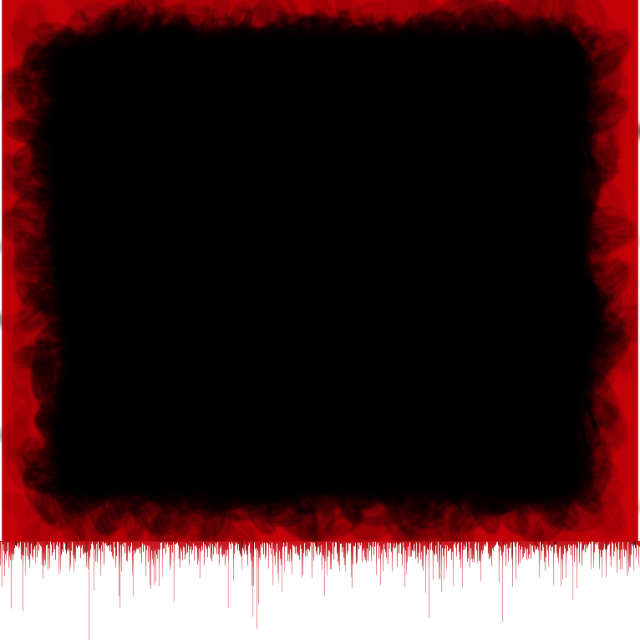
Reproduce this background procedurally as a Shadertoy shader.

```glsl
// A black brushed block on a crimson panel whose lower edge runs down in thin drips.
// The block is a warped rounded box; scattered, turned dabs and gradient noise smear
// its rim, and hashed columns with exponential lengths form the drips on white.

const vec3 CRIMSON = vec3(0.76, 0.005, 0.03);
const vec3 INK = vec3(0.004, 0.0, 0.0);
const vec3 PAPER = vec3(1.0);
const vec4 PANEL = vec4(0.003, 0.154, 0.997, 1.01);   // left, bottom, right, top
const vec4 BLOCK = vec4(0.090, 0.228, 0.911, 0.942);
const float CORNER = 0.035;
const float SMEAR_REACH = 0.078;
const float DAB_OPACITY = 0.52;
const float DRIP_COLUMNS = 766.0;
const float DRIP_LENGTH = 0.021;
const int DRIP_SAMPLES = 8;

float hash(vec2 p) {
    vec3 q = fract(vec3(p.xyx) * 0.1031);
    q += dot(q, q.yzx + 33.33);
    return fract((q.x + q.y) * q.z);
}

vec2 gradient(vec2 cell) {
    float a = 6.2832 * hash(cell);
    return vec2(cos(a), sin(a));
}

float noise(vec2 p) {
    vec2 i = floor(p), f = fract(p);
    vec2 u = f * f * f * (f * (f * 6.0 - 15.0) + 10.0);
    vec2 e = vec2(1.0, 0.0);
    float low = mix(dot(gradient(i), f), dot(gradient(i + e), f - e), u.x);
    float high = mix(dot(gradient(i + e.yx), f - e.yx), dot(gradient(i + 1.0), f - 1.0), u.x);
    return mix(low, high, u.y);
}

float fbm(vec2 p) {
    float sum = 0.0, amp = 1.0;
    for (int i = 0; i < 4; i++) {
        sum += amp * noise(p);
        p = p * 2.03 + 17.7;
        amp *= 0.5;
    }
    return sum;
}

float bump(float x, float centre, float width) {
    float t = (x - centre) / width;
    return exp(-t * t);
}

// Signed distance to the block, with its larger bulges
float blockDistance(vec2 p) {
    vec4 b = BLOCK;
    b.z += 0.026 * bump(p.y, 0.49, 0.045) - 0.010 * bump(p.y, 0.34, 0.06);
    b.x += 0.010 * bump(p.y, 0.44, 0.12) - 0.010 * bump(p.y, 0.79, 0.12);
    b.w += 0.012 * bump(p.x, 0.24, 0.05) - 0.014 * bump(p.x, 0.11, 0.05);
    vec2 q = abs(p - 0.5 * (b.xy + b.zw)) - 0.5 * (b.zw - b.xy) + CORNER;
    return length(max(q, 0.0)) + min(max(q.x, q.y), 0.0) - CORNER;
}

float segment(vec2 p, vec2 a, vec2 b) {
    vec2 d = b - a;
    return length(p - a - d * clamp(dot(p - a, d) / dot(d, d), 0.0, 1.0));
}

// Light left after overlapping translucent dabs, denser near the block
float dabLight(vec2 p, float size, float seed) {
    vec2 home = floor(p / size);
    float light = 1.0;
    for (int j = -1; j <= 1; j++)
    for (int i = -1; i <= 1; i++) {
        vec2 cell = home + vec2(i, j);
        vec2 jitter = vec2(hash(cell + seed), hash(cell + seed + 41.3)) - 0.5;
        vec2 centre = (cell + 0.5 + 0.7 * jitter) * size;
        float angle = 3.1416 * hash(cell + seed + 83.1);
        float c = cos(angle), s = sin(angle);
        vec2 q = mat2(c, -s, s, c) * (p - centre) / size;
        float shape = smoothstep(1.0, 0.72, length(q * vec2(0.95, 1.7)));
        float grain = 0.75 + 0.5 * noise(q * vec2(1.5, 9.0) + cell);
        float near = smoothstep(SMEAR_REACH, 0.0, blockDistance(centre));
        light *= 1.0 - clamp(DAB_OPACITY * shape * grain * near, 0.0, 1.0);
    }
    return light;
}

// Opacity and darkness of the drips, averaged across one pixel
vec2 drips(vec2 p, float pixel) {
    vec2 sum = vec2(0.0);
    float depth = PANEL.y - p.y;
    for (int i = 0; i < DRIP_SAMPLES; i++) {
        float x = p.x + pixel * ((float(i) + 0.5) / float(DRIP_SAMPLES) - 0.5);
        float column = floor(x * DRIP_COLUMNS);
        float len = -log(hash(vec2(column, 3.7)) + 0.0005) * DRIP_LENGTH;
        len *= hash(vec2(column, 9.2)) < 0.03 ? 2.4 : 1.0;
        float on = smoothstep(-pixel, pixel, len - depth) * mix(0.92, 0.42, smoothstep(0.0, 0.05, depth));
        sum += on * vec2(1.0, step(0.92, hash(vec2(column, 21.4))));
    }
    return sum / float(DRIP_SAMPLES);
}

void mainImage(out vec4 fragColor, in vec2 fragCoord) {
    vec2 p = fragCoord / iResolution.xy;
    vec2 pixel = 1.0 / iResolution.xy;

    // Smeared rim and solid block
    float d = blockDistance(p) + 0.010 * fbm(p * 16.0);
    float light = dabLight(p, 0.060, 5.0) * dabLight(p + 0.013, 0.036, 57.0);
    float mottle = fbm(p * 42.0);
    light *= 1.0 - 0.75 * smoothstep(0.045, 0.0, d + 0.022 * mottle);
    light *= smoothstep(-0.006, 0.018, d);

    // Loose bristle strokes beside the right edge
    float stroke = segment(p, vec2(0.899, 0.365), vec2(0.920, 0.290));
    stroke = min(stroke, segment(p, vec2(0.912, 0.390), vec2(0.929, 0.333)));
    stroke = min(stroke, segment(p, vec2(0.906, 0.810), vec2(0.927, 0.736)));
    stroke = min(stroke, abs(length((p - vec2(0.917, 0.544)) * vec2(1.0, 0.75)) - 0.012));
    light *= mix(0.2, 1.0, smoothstep(0.001, 0.006, stroke));
    vec3 paint = mix(INK, CRIMSON, light);

    // Paper margin with faint side smudges, then drips and panel
    float smudge = smoothstep(0.15, 0.6, noise(vec2(p.x * 3.0, p.y * 17.0))) * step(PANEL.y, p.y);
    vec3 color = PAPER * (1.0 - 0.7 * smudge);
    vec2 drip = drips(p, pixel.x);
    color = mix(color, CRIMSON * (1.0 - 0.7 * drip.y), drip.x * step(p.y, PANEL.y));
    vec2 inside = smoothstep(PANEL.xy - pixel, PANEL.xy + pixel, p)
                * smoothstep(PANEL.zw + pixel, PANEL.zw - pixel, p);
    color = mix(color, paint, inside.x * inside.y);
    fragColor = vec4(color, 1.0);
}
```
